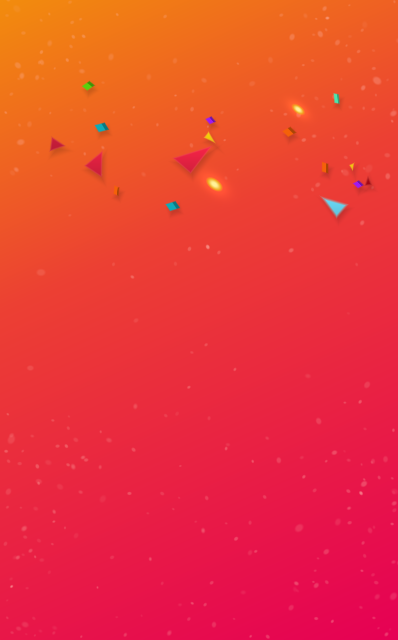
Write a WebGL 1 fragment shader that draws this background.

```glsl
precision highp float;
uniform vec2 u_resolution;

float hash(vec2 p) {
  return fract(sin(dot(p, vec2(127.1, 311.7))) * 43758.5453);
}

mat2 turn(float a) {
  float c = cos(a), s = sin(a);
  return mat2(c, -s, s, c);
}

float cover(float d, float blur) {
  float w = blur + 0.7 / u_resolution.y;
  return 1.0 - smoothstep(-w, w, d);
}

// Signed side of the line a-b, negative to its right
float side(vec2 p, vec2 a, vec2 b) {
  vec2 d = normalize(b - a);
  return dot(p - a, vec2(-d.y, d.x));
}

// Corners run clockwise
float triangleDist(vec2 p, vec2 a, vec2 b, vec2 c) {
  return max(side(p, a, b), max(side(p, b, c), side(p, c, a)));
}

float boxDist(vec2 p, vec2 halfSize) {
  vec2 q = abs(p) - halfSize;
  return max(q.x, q.y);
}

const vec2 SHADOW = vec2(-0.003, 0.007);

void shard(inout vec3 col, vec2 p, vec2 a, vec2 b, vec2 c, vec3 tint, float blur) {
  col *= 1.0 - 0.16 * cover(triangleDist(p + SHADOW, a, b, c), 0.006);
  float d = triangleDist(p, a, b, c);
  float rim = smoothstep(-0.003, 0.0, d);
  vec3 face = tint * (0.94 + 4.0 * (p.y - (a.y + b.y + c.y) / 3.0));
  col = mix(col, mix(face, vec3(0.95, 0.5, 0.35), 0.3 * rim), cover(d, blur));
}

void chip(inout vec3 col, vec2 p, vec2 center, vec2 halfSize, float angle, vec3 tint) {
  mat2 m = turn(angle);
  vec2 q = m * (p - center);
  col *= 1.0 - 0.16 * cover(boxDist(m * (p - center + SHADOW), halfSize), 0.005);
  // Skewed facet with a darker far end
  q.x += 0.3 * q.y;
  vec3 face = tint * (1.0 - 0.3 * smoothstep(0.2, 0.5, q.x / halfSize.x));
  col = mix(col, face, cover(boxDist(q, halfSize), 0.0004));
}

void coin(inout vec3 col, vec2 p, vec2 center, vec2 radius) {
  vec2 q = turn(-0.65) * (p - center);
  float r = length(q / radius);
  col += vec3(0.16, 0.1, 0.04) * exp(-r * r * 0.35);
  vec3 gold = mix(vec3(1.0, 0.95, 0.6), vec3(0.93, 0.65, 0.1), smoothstep(0.2, 1.0, r));
  col = mix(col, gold, cover((r - 1.0) * radius.y, 0.0006));
}

// Pale flecks, dense at the top and along the lower sides
float flecks(vec2 p, float cell, float size, float amount, float blur) {
  vec2 id = floor(p / cell);
  vec2 mid = (id + 0.5) * cell;
  float sides = smoothstep(0.1, 0.26, abs(mid.x - 0.31));
  float bands = smoothstep(0.68, 0.74, mid.y) + 1.0 - smoothstep(0.3, 0.4, mid.y);
  float density = amount * (0.1 + bands * mix(0.3, 1.0, sides));
  vec2 jitter = vec2(hash(id + 3.1), hash(id + 7.7)) - 0.5;
  vec2 q = turn(6.28 * hash(id + 1.9)) * (p - mid - jitter * cell * 0.6);
  float r = size * mix(0.45, 1.0, hash(id + 5.3));
  float d = length(q * vec2(1.0, 1.3)) - r;
  return step(hash(id + 9.4), density) * cover(d, blur) * mix(0.08, 0.34, hash(id + 2.6));
}

void main() {
  vec2 p = gl_FragCoord.xy / u_resolution.y;

  // Diagonal gradient from orange to crimson
  float t = (1.0 - p.y + 0.45 * p.x) / 1.28;
  vec3 col = mix(vec3(0.95, 0.55, 0.05), vec3(0.925, 0.25, 0.2), clamp(t / 0.38, 0.0, 1.0));
  col = mix(col, vec3(0.9, 0.0, 0.33), clamp((t - 0.38) / 0.62, 0.0, 1.0));

  // Three fleck layers, fine to coarse
  for (int i = 0; i < 3; i++) {
    float k = float(i);
    float a = flecks(p + k * 1.37, 0.024 + 0.013 * k, 0.0034 + 0.0017 * k, 0.0, 0.001);
    a += flecks(p, 0.024 + 0.013 * k, 0.0034 + 0.0017 * k, 0.36 - 0.03 * k, 0.0006 + 0.0005 * k);
    col = mix(col, vec3(1.0, 0.72, 0.68), a);
  }

  // Triangular confetti
  vec3 red = vec3(0.9, 0.13, 0.26), yellow = vec3(1.0, 0.86, 0.03);
  shard(col, p, vec2(0.081, 0.786), vec2(0.102, 0.772), vec2(0.078, 0.764), red * 0.9, 0.0004);
  shard(col, p, vec2(0.160, 0.764), vec2(0.159, 0.723), vec2(0.132, 0.741), red, 0.0004);
  shard(col, p, vec2(0.331, 0.772), vec2(0.298, 0.729), vec2(0.270, 0.753), red * 1.06, 0.0004);
  shard(col, p, vec2(0.504, 0.691), vec2(0.542, 0.680), vec2(0.526, 0.661), vec3(0.42, 0.86, 0.98), 0.0018);
  shard(col, p, vec2(0.575, 0.725), vec2(0.581, 0.711), vec2(0.570, 0.710), vec3(0.68, 0.02, 0.08), 0.0004);
  shard(col, p, vec2(0.326, 0.794), vec2(0.336, 0.777), vec2(0.319, 0.785), yellow, 0.0004);
  shard(col, p, vec2(0.546, 0.742), vec2(0.553, 0.745), vec2(0.551, 0.734), yellow, 0.0004);

  // Small faceted chips
  vec3 teal = vec3(0.05, 0.67, 0.72), purple = vec3(0.62, 0.1, 0.95), orange = vec3(0.96, 0.38, 0.03);
  chip(col, p, vec2(0.138, 0.866), vec2(0.007, 0.005), 0.6, vec3(0.35, 0.82, 0.05));
  chip(col, p, vec2(0.159, 0.801), vec2(0.008, 0.006), 0.25, teal);
  chip(col, p, vec2(0.270, 0.678), vec2(0.008, 0.006), 0.3, teal);
  chip(col, p, vec2(0.329, 0.812), vec2(0.005), 0.4, purple);
  chip(col, p, vec2(0.560, 0.712), vec2(0.005), 0.5, purple);
  chip(col, p, vec2(0.526, 0.846), vec2(0.004, 0.007), -0.2, vec3(0.3, 0.9, 0.68));
  chip(col, p, vec2(0.452, 0.794), vec2(0.007, 0.006), 0.5, orange);
  chip(col, p, vec2(0.508, 0.738), vec2(0.005, 0.007), -0.3, orange);
  chip(col, p, vec2(0.182, 0.702), vec2(0.004, 0.006), -0.4, orange);

  // Gold coins
  coin(col, p, vec2(0.466, 0.829), vec2(0.0105, 0.0055));
  coin(col, p, vec2(0.335, 0.712), vec2(0.0135, 0.0075));

  gl_FragColor = vec4(col, 1.0);
}
```
